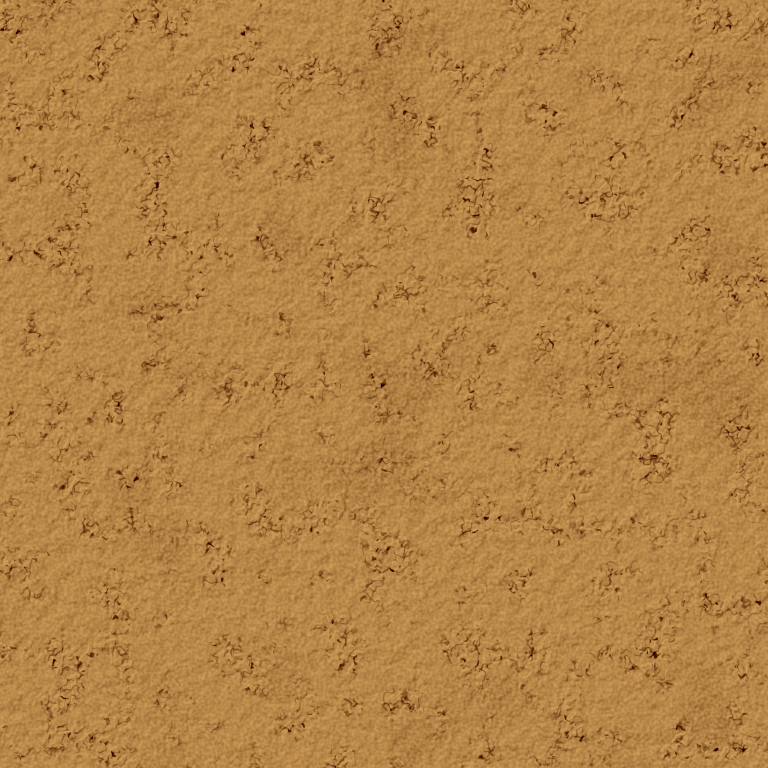
Reproduce this texture procedurally as a WebGL 2 fragment shader.

```glsl
#version 300 es
precision highp float;
// Dry ochre earth: fine sandy relief with clustered pits and broken hairline cracks.

uniform vec2 u_resolution;
out vec4 fragColor;

const vec3 SHADOW_COLOR = vec3(0.42, 0.24, 0.07);
const vec3 SAND_COLOR = vec3(0.75, 0.56, 0.31);
const float BASE_TONE = 0.93;      // 0 = shadow colour, 1 = sand colour
const vec2 LIGHT_STEP = vec2(-0.0014, 0.0017);
const float RELIEF_GAIN = 1.0;
const float HIGHLIGHT_GAIN = 0.50;
const float LUMP_SCALE = 48.0;     // features across the canvas
const float LUMP_HEIGHT = 0.75;
const float LEDGE_SCALE = 74.0;
const float LEDGE_HEIGHT = 0.62;
const float CLUSTER_SCALE = 17.0;
const float CRACK_SCALE = 78.0;
const float CRACK_WIDTH = 0.15;
const float CRACK_DEPTH = 0.85;
const float PIT_SCALE = 105.0;
const float PIT_DEPTH = 1.40;
const float GRAIN_SCALE = 240.0;
const float GRAIN_GAIN = 0.30;
const float STAIN_SCALE = 7.0;
const float STAIN_DEPTH = 0.11;
const int SAMPLES = 2;             // per pixel side

uint hash(uvec2 cell) {
    uint h = cell.x * 1597334677u ^ cell.y * 3812015801u;
    h = (h ^ (h >> 16)) * 2246822519u;
    h = (h ^ (h >> 13)) * 3266489917u;
    return h ^ (h >> 16);
}

float cornerSlope(ivec2 cell, vec2 offset) {
    float angle = float(hash(uvec2(cell)) >> 8) * 6.28318 / 16777216.0;
    return dot(vec2(cos(angle), sin(angle)), offset);
}

// Gradient noise, roughly -0.7 to 0.7
float noise(vec2 p) {
    ivec2 cell = ivec2(floor(p));
    vec2 f = fract(p);
    vec2 s = f * f * f * (f * (f * 6.0 - 15.0) + 10.0);
    float low = mix(cornerSlope(cell, f),
                    cornerSlope(cell + ivec2(1, 0), f - vec2(1, 0)), s.x);
    float high = mix(cornerSlope(cell + ivec2(0, 1), f - vec2(0, 1)),
                     cornerSlope(cell + ivec2(1, 1), f - vec2(1, 1)), s.x);
    return mix(low, high, s.y);
}

float fbm(vec2 p, int octaves) {
    float sum = 0.0, amplitude = 1.0;
    for (int i = 0; i < octaves; i++) {
        sum += amplitude * noise(p);
        p = mat2(1.6, 1.2, -1.2, 1.6) * p + 17.3;
        amplitude *= 0.5;
    }
    return sum;
}

// Rough lumps plus sharp little ledges, taller where the ground is broken
float groundHeight(vec2 p, float broken) {
    float ledge = smoothstep(-0.10, 0.10, fbm(p * LEDGE_SCALE + 41.0, 2));
    return fbm(p * LUMP_SCALE, 3) * LUMP_HEIGHT
         + ledge * LEDGE_HEIGHT * mix(0.25, 1.0, broken);
}

float earthTone(vec2 p) {
    float broken = smoothstep(-0.12, 0.45, fbm(p * CLUSTER_SCALE + 7.0, 2));
    float stain = smoothstep(0.12, 0.50, fbm(p * STAIN_SCALE + 83.0, 2));

    // Slope towards the light, with softened highlights
    float slope = groundHeight(p, broken) - groundHeight(p + LIGHT_STEP, broken);
    float relief = RELIEF_GAIN * (min(slope, 0.0) + HIGHLIGHT_GAIN * max(slope, 0.0));

    // Ragged cracks and pits
    vec2 warped = p + 0.005 * vec2(noise(p * 150.0), noise(p * 150.0 + 53.0));
    float ridge = abs(noise(warped * CRACK_SCALE + 29.0));
    float gaps = smoothstep(-0.04, 0.22, noise(p * 56.0 + 61.0));
    float crack = (1.0 - smoothstep(0.0, CRACK_WIDTH, ridge)) * gaps * broken;
    float pit = smoothstep(0.32, 0.58, fbm(warped * PIT_SCALE + 97.0, 2));
    pit *= mix(0.10, 1.0, broken);

    float grain = noise(p * GRAIN_SCALE) * GRAIN_GAIN * (1.0 + 0.4 * stain);
    float cavity = max(crack * CRACK_DEPTH, pit * PIT_DEPTH);
    return BASE_TONE + relief + grain - cavity - stain * STAIN_DEPTH;
}

void main() {
    float canvas = min(u_resolution.x, u_resolution.y);
    vec3 color = vec3(0.0);
    for (int y = 0; y < SAMPLES; y++) {
        for (int x = 0; x < SAMPLES; x++) {
            vec2 offset = (vec2(x, y) + 0.5) / float(SAMPLES) - 0.5;
            float tone = clamp(earthTone((gl_FragCoord.xy + offset) / canvas), -1.0, 1.15);
            color += max(mix(SHADOW_COLOR, SAND_COLOR, tone), 0.0);
        }
    }
    fragColor = vec4(color / float(SAMPLES * SAMPLES), 1.0);
}
```
